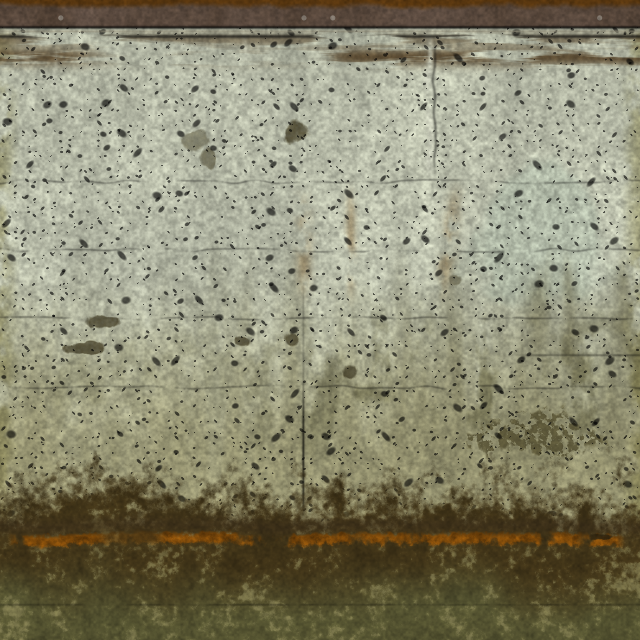
A WebGL 1 fragment shader for this texture:

```glsl
precision highp float;
// Weathered concrete wall: rusty rail on top, pale plaster with drips and
// pits, and a damp brown foot crossed by an orange rust line.
// Value noise, soft bands and hashed cells are layered one over another.

#define RAIL_Y .957
#define RUST_Y .157
#define DAMP_Y .215
#define GRAIN .3
#define PIT_DEPTH .62
#define SEAM_STEP .107
#define PALE vec3(.715, .73, .655)
#define OLIVE vec3(.58, .57, .435)
#define UMBER vec3(.255, .205, .095)
#define MOSS vec3(.33, .325, .19)
#define ORANGE vec3(.47, .275, .04)

uniform vec2 u_resolution;

float hash(vec2 p) {
  vec3 q = fract(p.xyx * .1031);
  q += dot(q, q.yzx + 33.33);
  return fract((q.x + q.y) * q.z);
}

float noise(vec2 p) {
  vec2 i = floor(p), f = fract(p), e = vec2(1, 0);
  f = f * f * (3. - 2. * f);
  return mix(mix(hash(i), hash(i + e), f.x),
             mix(hash(i + e.yx), hash(i + 1.), f.x), f.y);
}

float fbm(vec2 p) {
  float sum = 0., amp = .516;
  for (int i = 0; i < 5; i++) {
    sum += amp * noise(p);
    p = mat2(1.6, 1.2, -1.2, 1.6) * p + 7.3;
    amp *= .5;
  }
  return sum;
}

// Soft bump of half width w around c
float band(float v, float c, float w) {
  float d = (v - c) / w;
  return exp(-d * d);
}

// Window from lo to hi with soft ends
float span(float v, float lo, float hi, float soft) {
  return smoothstep(lo - soft, lo + soft, v) * smoothstep(hi + soft, hi - soft + 2. * soft * 0., v) * 1.;
}

// Ragged patch: centre in xy, radii in zw
float chip(vec2 p, vec4 s, float rough) {
  return 1. - smoothstep(.75, 1.1, length((p - s.xy) / s.zw) + rough * 2. - 1.);
}

// Sparse flattened holes, one at most per cell
float pits(vec2 p, float scale) {
  vec2 g = p * vec2(scale, scale * 1.25), id = floor(g);
  vec2 d = fract(g) - .3 - .4 * vec2(hash(id + 3.), hash(id + 8.));
  d.y += d.x * (hash(id + 5.) - .5) * 2.;
  float r = .08 + .18 * hash(id + 2.);
  return step(hash(id), .18) * (1. - smoothstep(r * .6, r * 1.3, length(d)));
}

void main() {
  vec2 p = gl_FragCoord.xy / u_resolution;
  float x = p.x, y = p.y;
  float broad = fbm(p * vec2(7, 5));
  float mottle = fbm(p * vec2(34, 26) + 11.);
  float fine = fbm(p * 120. + 31.);
  float streak = fbm(p * vec2(24, 3) + 5.);
  float speck = noise(p * 250.);
  float some = smoothstep(.3, .6, mottle);

  // Plaster, darker and greener downwards
  vec3 col = mix(OLIVE, PALE, smoothstep(.24, .62, y + streak * .25 - .125));
  col *= .78 + streak * .24 + broad * .2;
  col = mix(col, vec3(.67, .72, .65), .55 * chip(p, vec4(.84, .62, .15, .1), broad));

  // Run-off stains
  float runs = smoothstep(.47, .66, mix(mottle, streak, .55)) * span(y, .29, .5, .07);
  col = mix(col, vec3(.4, .39, .27), runs * (.35 + .4 * smoothstep(.3, .6, x)));
  float columns = band(x, .84, .018) + band(x, .89, .013) + band(x, .975, .018);
  col = mix(col, vec3(.43, .42, .31), .55 * columns * span(y + streak * .2, .52, .7, .04));
  float peel = chip(p, vec4(.83, .325, .09, .035), mottle);
  col = mix(col, vec3(.31, .29, .18), .85 * peel * smoothstep(.42, .58, fine));
  float rusty = band(x, .475, .011) + band(x, .548, .008) + band(x - y * .15, .607, .012);
  col = mix(col, vec3(.55, .44, .27), .5 * rusty * span(y, .55, .69, .04) * some);
  float sides = 1. - smoothstep(0., .035, min(x, 1. - x));
  col = mix(col, vec3(.46, .44, .25), sides * .5 * some);

  // Stained strip under the rail, with pale drips
  float smear = smoothstep(.36, .6, fbm(p * vec2(9, 95)));
  float strip = band(y, .911, .014) * (1. - .6 * span(x, .13, .52, .04)) + .6 * band(y, .938, .01);
  col = mix(col, vec3(.33, .26, .16), strip * smear * .9);
  float sway = x + (noise(vec2(y * 40., 2)) - .5) * .006;
  float drip = band(sway, .671, .006) * span(y, .73, .94, .02);
  drip += .5 * (band(sway, .383, .004) + band(sway, .087, .004)) * span(y, .83, .94, .03);
  col = mix(col, vec3(.78, .79, .72), drip * some * .8);
  col *= 1. - .4 * band(sway, .679, .0025) * span(y, .74, .93, .02);

  // Formwork seams and the vertical crack
  for (int i = 0; i < 4; i++) {
    float k = float(i);
    float seam = .713 - SEAM_STEP * k + noise(vec2(x * 30., k)) * .006;
    col *= 1. - .3 * band(y, seam, .0018) * some;
  }
  col *= 1. - .3 * band(y, .445, .002) * smoothstep(.78, .85, x);
  col *= 1. - band(x, .474, .002) * span(y, .2, .55, .02) * mix(.6, .2, smoothstep(.33, .42, y));

  // Chipped patches
  float chips = chip(p, vec4(.462, .796, .02, .021), mottle);
  chips += chip(p, vec4(.305, .782, .018, .014), mottle) * .6;
  chips += chip(p, vec4(.326, .751, .011, .016), mottle) * .7;
  chips += chip(p, vec4(.13, .455, .025, .009), mottle);
  chips += chip(p, vec4(.162, .497, .022, .009), mottle);
  chips += chip(p, vec4(.38, .467, .013, .009), mottle);
  chips += chip(p, vec4(.456, .47, .014, .012), mottle);
  chips += chip(p, vec4(.542, .416, .015, .016), mottle);
  chips += chip(p, vec4(.71, .562, .012, .01), mottle) * .6;
  col = mix(col, vec3(.29, .27, .18), min(chips, 1.) * (.65 + .3 * speck));

  // Scattered pits
  for (int i = 0; i < 3; i++) col *= 1. - PIT_DEPTH * pits(p, 34. + 33. * float(i));

  // Damp foot, mossy towards the floor, with light flakes
  float level = y + mottle * .12 + broad * .09 + fine * .08 - .145;
  vec3 foot = mix(MOSS, UMBER, smoothstep(.03, .14, y + broad * .1 - .05));
  foot *= .8 + .45 * mottle;
  float flakes = smoothstep(.53, .72, mix(fine, mottle, .5)) * (1. - .6 * band(y, .17, .03));
  foot = mix(foot, vec3(.49, .47, .31), flakes * .7);
  col = mix(foot, col, smoothstep(DAMP_Y - .03, DAMP_Y + .055, level));
  col *= 1. - .25 * band(y, .055, .0018) * some;

  // Rust line and its shadow
  float off = y - RUST_Y - (noise(vec2(x * 14., 4)) - .5) * .008;
  col = mix(col, vec3(.23, .18, .1), .65 * band(off, .021, .012));
  float rust = span(off + fine * .014, -.001, .015, .004) * span(x, .02, .97, .01);
  rust *= 1. - .65 * span(x, .16, .25, .015);
  col = mix(col, ORANGE * (.75 + .5 * fine), rust * smoothstep(.25, .48, mottle));
  col = mix(col, UMBER * .6, .8 * chip(p, vec4(.945, .161, .019, .006), mottle));

  // Rail, ledge and bolts
  vec3 rail = mix(vec3(.28, .22, .17), vec3(.43, .36, .32), streak * .6 + mottle * .3);
  rail = mix(rail, vec3(.34, .21, .06), smoothstep(.985, .996, y + mottle * .012 - .006));
  col = mix(col, rail, smoothstep(-.001, .001, y - RAIL_Y));
  col = mix(col, vec3(.56, .54, .46), .6 * band(y, .951, .002));
  col *= (1. - .7 * band(y, RAIL_Y, .0025)) * (1. - .6 * band(y, .943, .003) * smear);
  float bolt = min(abs(abs(x - .516) - .421), abs(abs(x - .4975) - .0225));
  bolt = 1. - smoothstep(.003, .005, length(vec2(bolt, y - .972)));
  col = mix(col, vec3(.56, .53, .49), bolt * .8);

  // Surface grain
  col *= 1. + GRAIN * (speck * .6 + fine * 1.2 - .9);
  gl_FragColor = vec4(col, 1);
}
```
